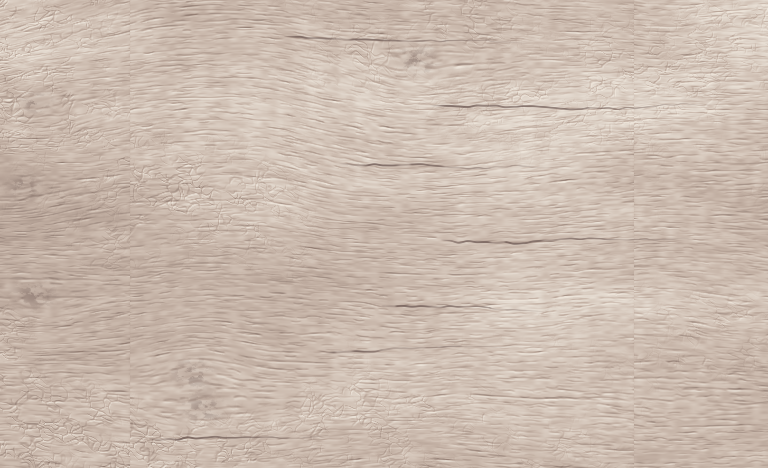
Write a WebGL 1 fragment shader that draws this texture.

```glsl
precision highp float;
uniform vec2 u_resolution;
const vec3 DARK = vec3(0.660, 0.587, 0.545);
const vec3 LIGHT = vec3(0.880, 0.839, 0.797);
const vec3 MIDTONE_WARMTH = vec3(0.0, 0.014, 0.021);
const vec3 CRACK_COLOR = vec3(0.42, 0.34, 0.32);
const float BASE_TONE = 0.685;
const float BROAD_CONTRAST = 0.80;
const float STREAK_CONTRAST = 0.16;
const float GRIT_CONTRAST = 0.34;
const float DASH_DEPTH = 0.52;
const float DASH_GLINT = 0.22;
const float RELIEF = 0.40;
const float FLAKE_DEPTH = 0.22;
const float LEFT_SEAM = 0.277;
const float RIGHT_SEAM = 1.354;
const int CRACKS = 7;
const int KNOTS = 6;

float hash(vec2 p) { return fract(sin(dot(p, vec2(127.1, 311.7))) * 43758.5453); }
float noise(vec2 p) {
  vec2 i = floor(p), f = fract(p);
  f = f * f * (3.0 - 2.0 * f);
  float low = mix(hash(i), hash(i + vec2(1.0, 0.0)), f.x);
  return mix(low, mix(hash(i + vec2(0.0, 1.0)), hash(i + 1.0), f.x), f.y);
}
float fbm(vec2 p) {
  float sum = 0.0, weight = 0.533;
  for (int i = 0; i < 4; i++) {
    sum += weight * noise(p);
    p = p * 2.03 + 17.3;
    weight *= 0.5;
  }
  return sum;
}
vec2 knotCenter(float id) {
  return vec2(1.1 * hash(vec2(id, 4.1)), (id + 0.2 + 0.6 * hash(vec2(id, 8.6))) / float(KNOTS));
}
// Grain flowing in slow waves and parting around the knots
vec2 bendGrain(vec2 p) {
  vec2 bent = p;
  bent.y += 0.06 * noise(p * vec2(2.2, 3.0) + 3.0) + 0.012 * noise(p * vec2(7.0, 9.0));
  bent.y += 0.25 * pow(max(0.5 - p.x, 0.0), 2.0) * smoothstep(0.65, 1.0, p.y);
  for (int i = 0; i < KNOTS; i++) {
    vec2 d = p - knotCenter(float(i)), s = d * vec2(8.0, 14.0);
    bent.y -= 0.5 * d.y * exp(-dot(s, s));
  }
  return bent;
}
// Thin dark pores of mixed length, each with a lit lower lip
float poreDashes(vec2 q) {
  float tone = 0.0;
  for (int i = 0; i < 5; i++) {
    float layer = float(i);
    vec2 scale = vec2(4.5 + 3.0 * layer, 42.0 + 15.0 * layer), g = q * scale + 7.7 * layer;
    g.x += 10.0 * hash(vec2(floor(g.y), layer + 0.5));
    vec2 cell = floor(g), f = fract(g);
    float halfLength = mix(0.2, 0.5, hash(cell + 3.1));
    float middle = 0.5 + 0.3 * (hash(cell + 5.7) - 0.5);
    middle += 0.35 * (noise(vec2(g.x * 4.0, cell.y * 3.7)) - 0.5);
    float d = (f.y - middle) / scale.y;
    float strength = 1.0 - smoothstep(0.5 * halfLength, halfLength, abs(f.x - 0.5));
    strength *= pow(hash(cell + 9.2), 1.7) * (0.4 + 0.9 * noise(g * vec2(7.0, 1.0)));
    tone -= DASH_DEPTH * strength * (1.0 - smoothstep(0.0003, 0.0025, abs(d)));
    tone += DASH_GLINT * strength * (1.0 - smoothstep(0.0005, 0.0030, abs(d + 0.0034)));
  }
  return tone;
}
// Broken joints between flakes: 0 on a joint, 1 on a flake
float flakeJoint(vec2 p) {
  vec2 g = p * vec2(40.0, 74.0) + 1.5 * vec2(noise(p * 50.0), noise(p * 50.0 + 9.0));
  vec2 cell = floor(g);
  float nearest = 9.0, second = 9.0;
  for (int k = 0; k < 9; k++) {
    vec2 c = cell + vec2(mod(float(k), 3.0), floor(float(k) / 3.0)) - 1.0;
    float d = length(c + vec2(hash(c), hash(c + 41.3)) - g);
    second = min(second, max(nearest, d));
    nearest = min(nearest, d);
  }
  float open = smoothstep(0.3, 0.65, noise(p * vec2(34.0, 46.0) + 13.0));
  return mix(1.0, smoothstep(0.02, 0.25, second - nearest), open);
}
// Long hairline splits, roughly along the grain
float cracks(vec2 p) {
  float mask = 0.0;
  for (int i = 0; i < CRACKS; i++) {
    float id = float(i), span = mix(0.3, 0.8, hash(vec2(id, 2.3)));
    float along = (p.x - 1.3 * hash(vec2(id, 5.9)) + 0.1) / span;
    float y = (id + 0.15 + 0.7 * hash(vec2(id, 7.7))) / float(CRACKS);
    y -= 0.07 * (hash(vec2(id, 1.4)) - 0.2) * along;
    y += 0.010 * noise(vec2(p.x * 9.0, id * 5.0)) + 0.004 * noise(vec2(p.x * 50.0, id * 9.0));
    float taper = smoothstep(0.0, 0.06, along) * (1.0 - smoothstep(0.15, 1.0, along));
    float width = 0.0020 + 0.0014 * taper;
    float broken = smoothstep(0.2, 0.5, noise(vec2(p.x * 30.0, id * 3.0)));
    float line = 1.0 - smoothstep(0.2 * width, width, abs(p.y - y));
    mask = max(mask, line * sqrt(taper) * mix(0.4, 0.95, broken));
  }
  return mask;
}
// Ragged little knots
float knots(vec2 p) {
  float mask = 0.0, ragged = smoothstep(0.45, 0.65, fbm(p * vec2(70.0, 100.0)));
  for (int i = 0; i < KNOTS; i++) {
    vec2 d = (p - knotCenter(float(i))) * vec2(30.0, 42.0);
    mask += exp(-dot(d, d) / mix(0.3, 1.4, hash(vec2(float(i), 6.2)))) * (0.1 + 0.6 * ragged);
  }
  return min(mask, 1.0);
}
void main() {
  vec2 p = gl_FragCoord.xy / u_resolution.y, bent = bendGrain(p);
  vec2 q = bent + (step(LEFT_SEAM, p.x) + step(RIGHT_SEAM, p.x)) * vec2(3.7, 1.31);
  // Broad light and shade
  float tone = BASE_TONE + BROAD_CONTRAST * (fbm(bent * vec2(1.7, 5.0)) - 0.5);
  tone += 0.22 * smoothstep(0.5, 1.0, p.y) * smoothstep(0.2, 1.5, p.x);
  tone -= 0.15 * exp(-pow((p.y - 0.45) / 0.2, 2.0)) * (1.0 - 0.5 * p.x);
  tone += 0.10 * (noise(p * vec2(26.0, 4.0)) - 0.5) * smoothstep(0.3, 0.8, p.y);
  // Fibres, pores and flaking patches
  tone += STREAK_CONTRAST * (noise(q * vec2(10.0, 80.0)) - 0.5);
  tone += GRIT_CONTRAST * (noise(q * vec2(60.0, 175.0)) - 0.5);
  float flaking = smoothstep(0.36, 0.68, fbm(p * vec2(2.6, 3.4) + 21.0));
  tone += poreDashes(q) * (1.0 - 0.35 * flaking);
  vec2 lightStep = vec2(-0.0010, 0.0016);
  float lower = flakeJoint(q - lightStep), upper = flakeJoint(q + lightStep);
  tone += flaking * (RELIEF * (lower - upper) + FLAKE_DEPTH * (0.5 * (lower + upper) - 0.85));
  // Plank joints and colour
  float seam = min(abs(p.x - LEFT_SEAM), abs(p.x - RIGHT_SEAM));
  tone = clamp(tone - 0.05 * (1.0 - smoothstep(0.0, 0.004, seam)), -0.35, 1.2);
  vec3 color = mix(DARK, LIGHT, tone) - MIDTONE_WARMTH * max(4.0 * tone * (1.0 - tone), 0.0);
  gl_FragColor = vec4(mix(color, CRACK_COLOR, 0.8 * max(cracks(p), 0.75 * knots(p))), 1.0);
}
```
